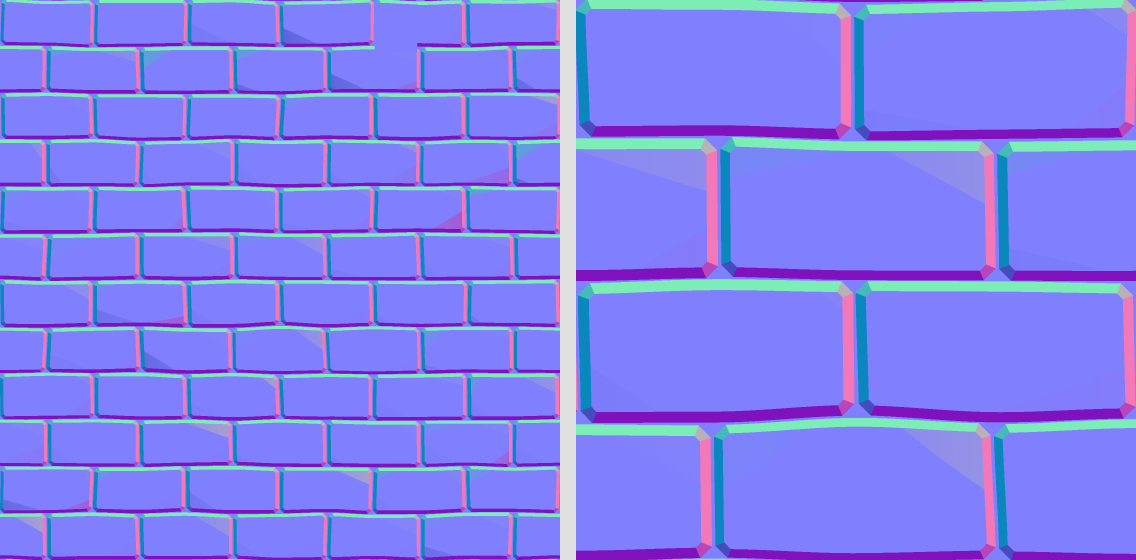
Left: the whole. Right: its middle third, enlarged.
Give the GLSL for this texture map, as a WebGL 2 fragment shader.

```glsl
#version 300 es
precision highp float;
// Tangent-space normal map of a running-bond brick wall, tiling on both axes.
// Each brick is a chamfered box with bevelled faces; a wrapping noise bends the
// joints, and hashed corner facets give every brick its own chips.

uniform vec2 u_resolution;
out vec4 fragColor;

// Layout, in units of one course height (a brick is 2 by 1)
const float COURSES = 12.0;
const float BRICKS = 6.0;
const vec2 BRICK_HALF = vec2(1.0, 0.5);
const vec2 GAP_HALF = vec2(0.012, 0.006);
const float BEVEL = 0.070;
const float CORNER_CUT = 0.085;

// Irregularity and wear
const float WARP = 0.050;
const float SKEW = 0.020;
const float BEVEL_VARIATION = 0.016;
const float CHIP_CHANCE = 0.55;
const vec2 CHIP_MIN = vec2(0.40, 0.22);
const vec2 CHIP_MAX = vec2(1.30, 0.55);
const vec2 CHIP_STRENGTH = vec2(0.05, 0.70);
const float CHIP_RARITY = 3.5;
const vec2 WORN_MIN = vec2(8.01, 10.88);
const vec2 WORN_MAX = vec2(8.93, 11.93);

// Encoded normals
const vec3 FLAT = vec3(0.50, 0.50, 1.00);
const vec3 TOP_FACE = vec3(0.49, 0.93, 0.72);
const vec3 BOTTOM_FACE = vec3(0.50, 0.07, 0.74);
const vec3 LEFT_FACE = vec3(0.04, 0.53, 0.74);
const vec3 RIGHT_FACE = vec3(0.95, 0.47, 0.72);

const int SAMPLES = 3;

vec4 hash4(vec2 p) {
    vec4 h = fract(p.xyxy * vec4(0.1031, 0.1030, 0.0973, 0.1099));
    h += dot(h, h.wzxy + 33.33);
    return fract((h.xxyz + h.yzzw) * h.zywx);
}

// Two channels of value noise that wrap after COURSES cells
vec2 wrapNoise(vec2 p) {
    vec2 cell = floor(p);
    vec2 f = fract(p);
    f = f * f * (3.0 - 2.0 * f);
    vec2 a = mod(cell, COURSES);
    vec2 b = mod(cell + 1.0, COURSES);
    vec2 low = mix(hash4(a).xy, hash4(vec2(b.x, a.y)).xy, f.x);
    vec2 high = mix(hash4(vec2(a.x, b.y)).xy, hash4(b).xy, f.x);
    return mix(low, high, f.y);
}

vec3 sideFace(float side) { return side < 0.0 ? LEFT_FACE : RIGHT_FACE; }
vec3 levelFace(float side) { return side < 0.0 ? BOTTOM_FACE : TOP_FACE; }
vec3 cornerFace(vec2 side) { return 0.5 * (sideFace(side.x) + levelFace(side.y)); }

// Triangular facets, at most one in each corner of a brick
vec3 chippedFace(vec2 q, vec2 brick) {
    vec3 color = FLAT;
    for (int i = 0; i < 4; i++) {
        vec2 side = vec2(i & 1, i >> 1) * 2.0 - 1.0;
        vec4 h = hash4(brick * 7.31 + 37.7 + 61.3 * float(i));
        vec2 size = mix(CHIP_MIN, CHIP_MAX, h.xy);
        vec2 reach = (BRICK_HALF - side * q) / size;
        float chip = step(h.z, CHIP_CHANCE) * step(reach.x + reach.y, 1.0);
        float strength = mix(CHIP_STRENGTH.x, CHIP_STRENGTH.y, pow(h.w, CHIP_RARITY));
        strength *= 1.0 - 0.5 * clamp(reach.x, 0.0, 1.0);
        color = mix(color, cornerFace(side), chip * strength);
    }
    return color;
}

vec3 wall(vec2 p) {
    // Bend the joints
    p += WARP * (wrapNoise(p) - 0.5);

    // Brick cell; every second course shifts by half a brick
    float course = mod(floor(p.y), COURSES);
    float x = p.x + 1.0 - mod(course, 2.0);
    vec2 brick = vec2(mod(floor(x * 0.5), BRICKS), course);
    vec2 q = vec2(mod(x, 2.0), fract(p.y)) - BRICK_HALF;

    // Slight skew and bevel change for each brick
    vec4 h = hash4(brick + 211.0);
    q += SKEW * (h.xy - 0.5) * q.yx;
    float bevel = BEVEL + BEVEL_VARIATION * (h.z - 0.5);

    // Chamfered box distance; its nearest edge selects the bevel face
    vec2 edge = abs(q) - BRICK_HALF + GAP_HALF;
    float diagonal = (edge.x + edge.y + CORNER_CUT) * 0.7071;
    float dist = max(max(edge.x, edge.y), diagonal);
    vec3 face = edge.x > edge.y ? sideFace(q.x) : levelFace(q.y);
    if (diagonal >= max(edge.x, edge.y)) face = cornerFace(q);

    vec3 color = dist < -bevel ? chippedFace(q, brick) : face;
    if (dist > 0.0) color = FLAT;

    // Worn patch where the joint is filled flush
    vec2 inside = step(WORN_MIN, p) * step(p, WORN_MAX);
    return mix(color, FLAT, inside.x * inside.y);
}

void main() {
    // Average a grid of samples to smooth all edges
    vec3 sum = vec3(0.0);
    for (int j = 0; j < SAMPLES; j++) {
        for (int i = 0; i < SAMPLES; i++) {
            vec2 offset = (vec2(i, j) + 0.5) / float(SAMPLES) - 0.5;
            sum += wall((gl_FragCoord.xy + offset) / u_resolution * COURSES);
        }
    }
    fragColor = vec4(sum / float(SAMPLES * SAMPLES), 1.0);
}
```
